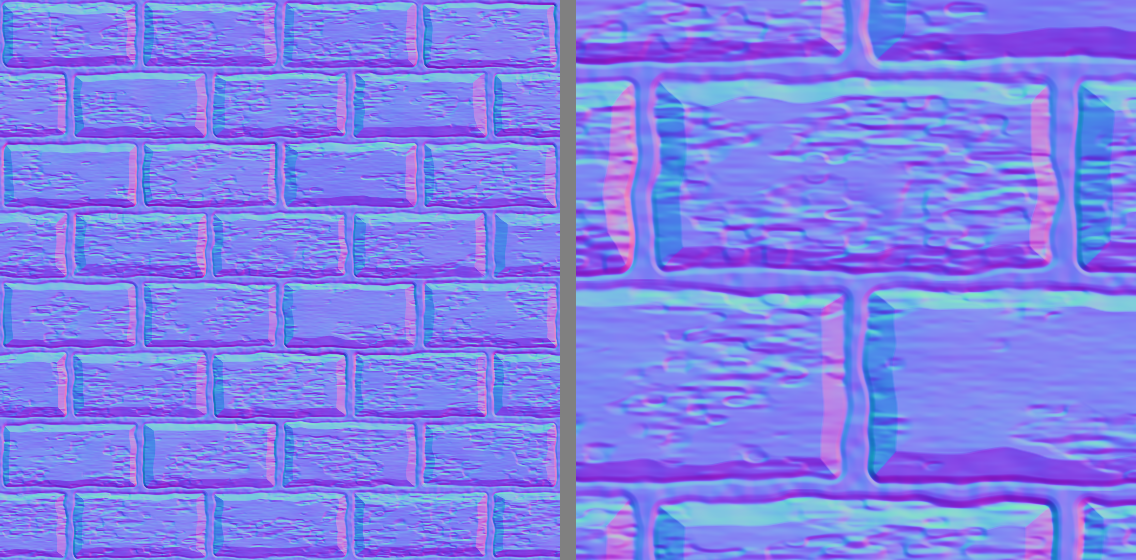
Left, the full canvas; right, a detail of the centre.
A WebGL 1 fragment shader for this texture map:

```glsl
precision highp float;
// Tangent-space normal map of a running-bond wall: 4 bevelled bricks by 8 rows.
// A height field (bevels, worn horizontal grain, rounded mortar) is built from
// periodic value noise, then differentiated and packed as a normal colour.

uniform vec2 u_resolution;

float hash(vec2 p) {
  vec3 q = fract(p.xyx * 0.1031);
  q += dot(q, q.yzx + 33.33);
  return fract((q.x + q.y) * q.z);
}

// Value noise with freq cells across the canvas, wrapping at its borders.
float noise(vec2 uv, vec2 freq, vec2 seed) {
  vec2 p = uv * freq + seed;
  vec2 i = floor(p), f = fract(p);
  f = f * f * (3.0 - 2.0 * f);
  vec2 a = mod(i, freq), b = mod(i + 1.0, freq);
  return mix(mix(hash(a), hash(vec2(b.x, a.y)), f.x),
             mix(hash(vec2(a.x, b.y)), hash(b), f.x), f.y);
}

float roundedBox(vec2 p, vec2 halfSize, float radius) {
  vec2 q = abs(p) - halfSize + radius;
  return length(max(q, 0.0)) + min(max(q.x, q.y), 0.0) - radius;
}

// Worn face: fine grain everywhere, deep streaks and chips inside rough patches.
float faceWear(vec2 uv, vec2 seed, float wear) {
  float patches = 0.6 * noise(uv, vec2(18.0, 34.0), seed)
                + 0.4 * noise(uv, vec2(46.0, 120.0), seed + 7.0);
  float rough = smoothstep(0.41, 0.56, patches + 0.3 * (wear - 0.5));
  float streak = 0.65 * noise(uv, vec2(42.0, 270.0), seed)
               + 0.35 * noise(uv, vec2(110.0, 380.0), seed + 3.0) - 0.5;
  float chip = smoothstep(0.35, 0.75, noise(uv, vec2(84.0, 180.0), seed + 19.0));
  return mix(0.0007, 0.0036, rough) * streak - 0.0017 * rough * chip;
}

float height(vec2 uv) {
  // Brick cell: alternate rows slide by half a brick.
  vec2 grid = uv * vec2(4.0, 8.0);
  grid.x += 0.5 * mod(floor(grid.y) + 1.0, 2.0);
  vec2 id = mod(floor(grid), vec2(4.0, 8.0));
  vec2 p = (fract(grid) - 0.5) / vec2(4.0, 8.0);
  vec2 seed = floor(97.0 * vec2(hash(id + 3.7), hash(id + 51.3)));

  // Uneven outline.
  vec2 wobble = vec2(noise(uv, vec2(26.0, 40.0), seed),
                     noise(uv, vec2(32.0, 30.0), seed + 11.0)) - 0.5;
  wobble += 0.35 * (vec2(noise(uv, vec2(80.0), seed),
                         noise(uv, vec2(80.0), seed + 23.0)) - 0.5);
  p += 0.0055 * wobble;
  vec2 halfSize = vec2(0.1178, 0.0568);
  float d = roundedBox(p, halfSize, 0.007);

  // Four bevel planes meet in mitred corners below a flat, slightly tilted top.
  vec4 inset = vec4(halfSize + p, halfSize - p);
  vec4 slope = vec4(0.64, 0.66, 0.62, 0.74)
             + 0.25 * (vec4(hash(id + 5.1), hash(id + 17.3),
                            hash(id + 29.9), hash(id + 41.7)) - 0.5);
  vec4 plane = inset * slope;
  float top = 0.0075 + 0.0045 * hash(id + 63.1)
            + 0.0025 * (noise(uv, vec2(22.0, 30.0), seed + 31.0) - 0.5);
  float bevel = min(min(plane.x, plane.z), min(plane.y, plane.w));
  vec2 tilt = vec2(0.08, 0.1) * (vec2(hash(id + 71.3), hash(id + 83.9)) - 0.5);
  float brick = 0.0016 + min(bevel, top) + dot(p, tilt - vec2(0.0, 0.035))
              + faceWear(uv, seed, hash(id + 91.7));

  // Mortar bulges up from a thin groove around each brick.
  float mortar = 0.0015 * smoothstep(0.0, 0.0042, d)
               + 0.0012 * noise(uv, vec2(150.0), vec2(0.0))
               + 0.0012 * noise(uv, vec2(60.0), vec2(0.0));
  return mix(mortar, brick, smoothstep(0.0015, -0.0028, d));
}

void main() {
  vec2 uv = gl_FragCoord.xy / u_resolution;
  vec2 e = vec2(0.0008, 0.0);
  vec2 gradient = vec2(height(uv + e.xy) - height(uv - e.xy),
                       height(uv + e.yx) - height(uv - e.yx)) / (2.0 * e.x);
  // Soft limit keeps steep chips from going fully sideways.
  gradient /= 1.0 + 0.3 * length(gradient);
  vec3 normal = normalize(vec3(-gradient, 1.0));
  // Slightly muted depth channel.
  gl_FragColor = vec4((normal * 0.5 + 0.5) * vec3(1.0, 1.0, 0.955), 1.0);
}
```
